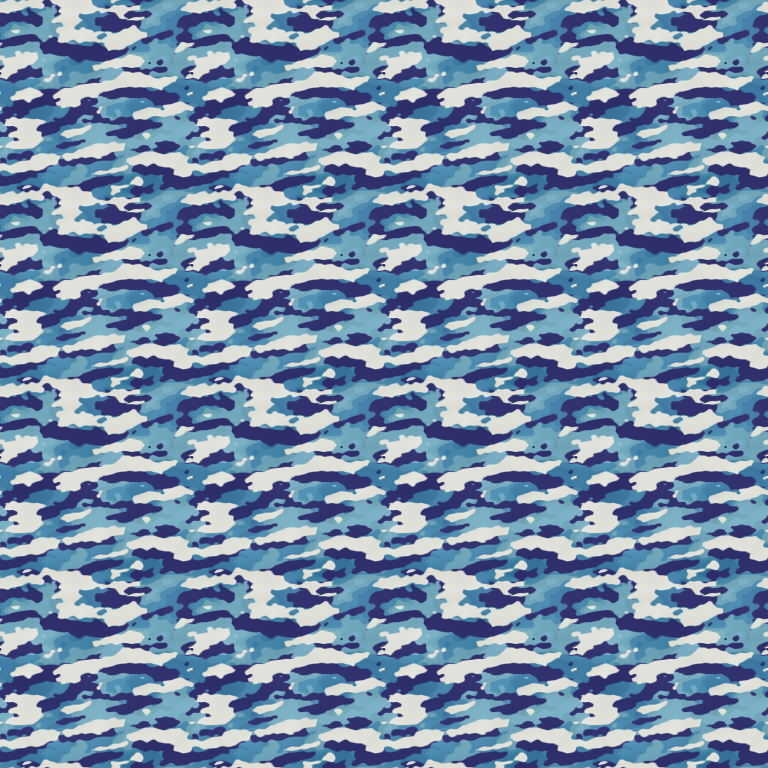
Give the GLSL for this pattern, as a Shadertoy shader.

```glsl
#define REPEATS 4.0
#define WHITE vec3(0.875, 0.882, 0.853)
#define NAVY vec3(0.185, 0.19, 0.425)
#define LIGHT_BLUE vec3(0.43, 0.635, 0.715)
#define MID_BLUE vec3(0.285, 0.53, 0.67)
#define WHITE_CUT 0.135
#define NAVY_CUT 0.06
#define LIGHT_CUT 0.0
#define NAVY_SHIFT vec2(0.02, 0.055)
#define EDGE 0.75

// Random unit gradient of a lattice cell, wrapped on the sheared tile
vec2 cellGradient(vec2 cell, vec2 cells, float shear, float seed) {
    float turns = floor((cell.x + 0.5) / cells.x);
    cell += turns * vec2(-cells.x, shear);
    cell.y = floor(mod(cell.y + 0.5, cells.y));
    float h = fract(sin(dot(cell, vec2(127.1, 311.7)) + seed * 74.7) * 43758.5453);
    return vec2(cos(6.28318 * h), sin(6.28318 * h));
}

// Gradient noise with period 1; shear is the rise in cells across one tile
float tileNoise(vec2 p, vec2 cells, float shear, float seed) {
    vec2 q = vec2(p.x * cells.x, p.y * cells.y - shear * p.x);
    vec2 cell = floor(q), f = q - cell;
    vec2 w = f * f * (3.0 - 2.0 * f);
    float sum = 0.0;
    for (int j = 0; j < 2; j++) {
        for (int i = 0; i < 2; i++) {
            vec2 corner = vec2(i, j);
            vec2 weight = mix(1.0 - w, w, corner);
            vec2 g = cellGradient(cell + corner, cells, shear, seed);
            sum += weight.x * weight.y * dot(g, f - corner);
        }
    }
    return sum;
}

// Long, gently slanted blobs with lumpy outlines
float blobs(vec2 p, float seed) {
    return tileNoise(p, vec2(4.0, 12.0), 2.0, seed)
         + 0.45 * tileNoise(p, vec2(9.0, 20.0), 2.0, seed + 1.0)
         + 0.27 * tileNoise(p, vec2(23.0, 32.0), 2.0, seed + 2.0);
}

// Broad, rounder patches for the blue ground
float patches(vec2 p, float seed) {
    return tileNoise(p, vec2(3.0, 5.0), 1.0, seed)
         + 0.5 * tileNoise(p, vec2(7.0, 12.0), 1.0, seed + 1.0)
         + 0.28 * tileNoise(p, vec2(17.0, 24.0), 2.0, seed + 2.0);
}

// Smoothed coverage of the region where field exceeds cut
float cover(float field, float cut) {
    float halfEdge = EDGE * fwidth(field) + 1e-4;
    return smoothstep(-halfEdge, halfEdge, field - cut);
}

void mainImage(out vec4 fragColor, in vec2 fragCoord) {
    vec2 p = fragCoord / iResolution.xy * REPEATS;

    float whiteField = blobs(p, 3.0);
    float navyField = 0.6 * blobs(p + NAVY_SHIFT, 3.0) + 0.8 * blobs(p, 11.0);
    float blueField = patches(p, 23.0);
    float wash = tileNoise(p, vec2(3.0, 5.0), 1.0, 31.0);
    float mottle = tileNoise(p, vec2(9.0, 14.0), 2.0, 37.0);

    // Blue ground in flat steps with a soft wash
    vec3 color = mix(MID_BLUE, LIGHT_BLUE, cover(blueField, LIGHT_CUT));
    color += 0.04 * cover(blueField, 0.22);
    color -= vec3(0.04, 0.05, 0.035) * (1.0 - cover(blueField, -0.24));
    color += 0.08 * wash + 0.03 * mottle;

    // Navy blobs trail below the white ones
    color = mix(color, NAVY + 0.03 * wash, cover(navyField, NAVY_CUT));

    // White blobs, faintly mottled
    color = mix(color, WHITE + 0.035 * mottle, cover(whiteField, WHITE_CUT));

    fragColor = vec4(color, 1.0);
}
```
